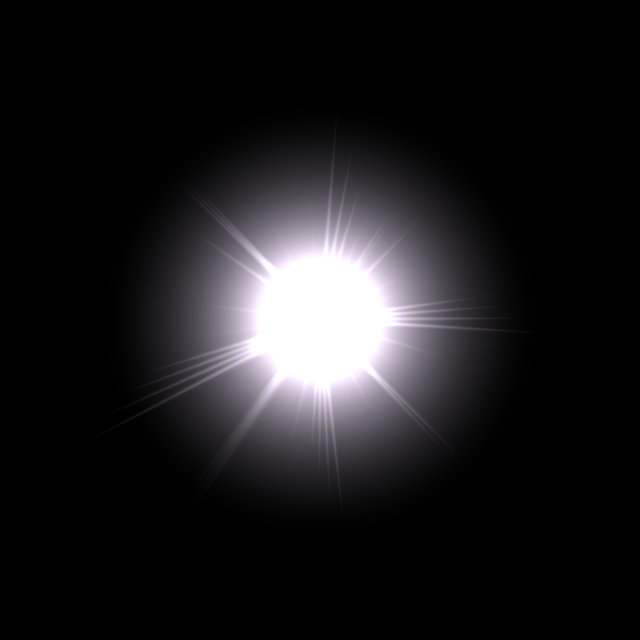
Reproduce this background procedurally as a three.js fragment shader.

```glsl
// A white starburst with a violet-grey halo and thin fanned rays on black.
varying vec2 vUv;

float hash(float n) {
  return fract(sin(n * 127.1) * 43758.5453);
}

// One tapering ray from the origin; angle in degrees, reach in canvas units.
float ray(vec2 p, float angle, float reach, float width) {
  float a = radians(angle);
  vec2 dir = vec2(cos(a), sin(a));
  float along = dot(p, dir);
  float across = dot(p, vec2(-dir.y, dir.x));
  float fade = clamp(1.0 - along / reach, 0.0, 1.0);
  float w = width * (0.35 + fade);
  return step(0.0, along) * fade * exp(-across * across / (w * w));
}

// A fan of rays, spread evenly between two angles and two reaches.
float fan(vec2 p, vec2 angles, vec2 reaches, float count, float width) {
  float sum = 0.0;
  for (int i = 0; i < 4; i++) {
    float k = float(i);
    if (k >= count) break;
    float t = k / max(count - 1.0, 1.0);
    sum += ray(p, mix(angles.x, angles.y, t), mix(reaches.x, reaches.y, t), width);
  }
  return sum;
}

// Short faint rays scattered around the core.
float fineRays(vec2 p) {
  float sum = 0.0;
  for (int i = 0; i < 28; i++) {
    float k = float(i);
    float angle = (k + hash(k + 1.0)) * 360.0 / 28.0;
    sum += ray(p, angle, mix(0.14, 0.22, hash(k + 41.0)), 0.0035) * hash(k + 83.0);
  }
  return sum;
}

void main() {
  vec2 p = vUv - vec2(0.501, 0.501);
  float r = length(p);

  // Wide halo with a hot core
  float halo = 1.42 * pow(max(1.0 - r / 0.345, 0.0), 1.86);
  float core = 0.67 * exp(-r * r / 0.0106);

  // Fans to the right, lower left, top and bottom
  float rays = fan(p, vec2(-3.5, 8.0), vec2(0.35, 0.255), 4.0, 0.0032);
  rays += fan(p, vec2(207.6, 197.0), vec2(0.425, 0.29), 4.0, 0.0036);
  rays += 0.8 * fan(p, vec2(85.5, 73.5), vec2(0.335, 0.22), 3.0, 0.0032);
  rays += 0.8 * fan(p, vec2(-83.6, -94.0), vec2(0.325, 0.21), 4.0, 0.003);

  // Diagonal beams
  rays += 0.8 * fan(p, vec2(133.3, 136.0), vec2(0.29, 0.315), 3.0, 0.0036);
  rays += 0.8 * fan(p, vec2(-46.6, -44.6), vec2(0.28, 0.31), 2.0, 0.0036);
  rays += 0.4 * fan(p, vec2(-127.0, -124.0), vec2(0.35, 0.375), 3.0, 0.006);
  rays += 0.6 * fan(p, vec2(57.0, 45.3), vec2(0.2, 0.22), 2.0, 0.0035);
  rays += 0.8 * ray(p, 145.4, 0.24, 0.004);

  // Tint, washing out to white in the core
  float light = halo + core + 0.32 * rays + 0.12 * fineRays(p);
  vec3 violetGrey = vec3(1.0, 0.945, 1.04);
  gl_FragColor = vec4(clamp(violetGrey * light, 0.0, 1.0), 1.0);
}
```
